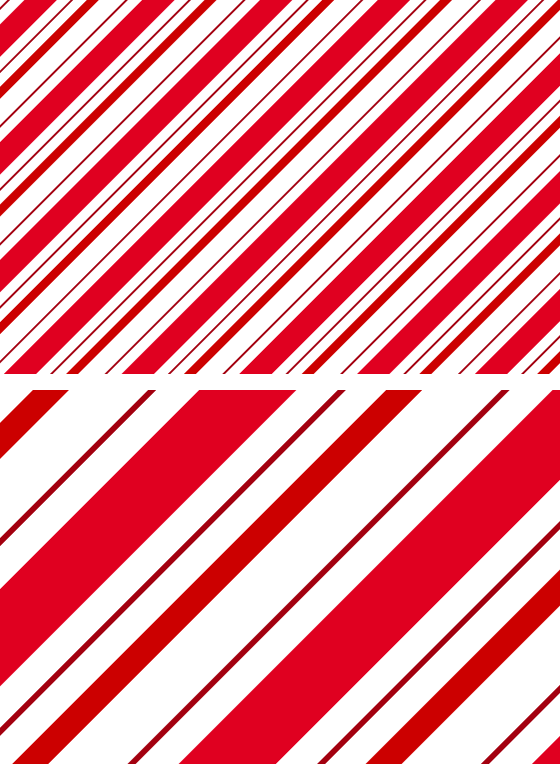
Top, the full canvas; bottom, a detail of the centre.
Give the GLSL for this pattern, as a Shadertoy shader.

```glsl
// Diagonal candy-cane stripes: wide, medium and hairline reds on white.

// Repeats along the canvas width, and the position of the first wide stripe
const float REPEATS_ACROSS = 4.755;
const float FIRST_WIDE = 0.345;

// Stripe centres, measured from the wide stripe in fractions of one repeat
const float HAIRLINE_A_CENTRE = 0.266;
const float MEDIUM_CENTRE = 0.4427;
const float HAIRLINE_B_CENTRE = 0.7294;

// Half widths in fractions of one repeat
const float WIDE_HALF = 0.1375;
const float MEDIUM_HALF = 0.0510;
const float HAIRLINE_HALF = 0.0115;

const vec3 PAPER = vec3(1.0);
const vec3 WIDE_RED = vec3(0.88, 0.0, 0.125);
const vec3 MEDIUM_RED = vec3(0.80, 0.0, 0.0);
const vec3 HAIRLINE_RED = vec3(0.64, 0.0, 0.06);

// Smooth coverage of a stripe that recurs once per unit of t
float stripe(float t, float centre, float halfWidth, float pixel) {
    float edge = abs(fract(t - centre + 0.5) - 0.5) - halfWidth;
    return clamp(0.5 - edge / pixel, 0.0, 1.0);
}

void mainImage(out vec4 fragColor, in vec2 fragCoord) {
    // Distance from the top left corner in canvas widths
    vec2 p = vec2(fragCoord.x, iResolution.y - fragCoord.y) / iResolution.x;

    // Repeat coordinate, constant along the 45 degree stripes
    float t = (p.x + p.y) * REPEATS_ACROSS - FIRST_WIDE;
    float pixel = sqrt(2.0) * REPEATS_ACROSS / iResolution.x;

    // Layer the stripes over the paper
    float hairlines = max(stripe(t, HAIRLINE_A_CENTRE, HAIRLINE_HALF, pixel),
                          stripe(t, HAIRLINE_B_CENTRE, HAIRLINE_HALF, pixel));
    vec3 colour = PAPER;
    colour = mix(colour, WIDE_RED, stripe(t, 0.0, WIDE_HALF, pixel));
    colour = mix(colour, MEDIUM_RED, stripe(t, MEDIUM_CENTRE, MEDIUM_HALF, pixel));
    colour = mix(colour, HAIRLINE_RED, hairlines);

    fragColor = vec4(colour, 1.0);
}
```
